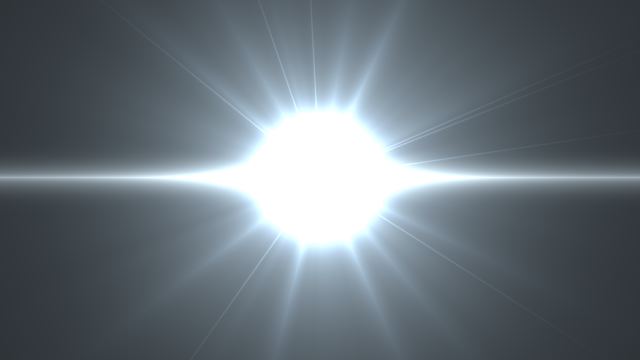
This background is drawn by a Shadertoy shader. Its source:

```glsl
// A white starburst with a cool halo and a long horizontal lens streak on slate grey.
// Exponential falloffs build the glow; soft beams and hairline rays are summed by
// angle in loops, over a faint periodic angular noise.

const float PI = 3.14159265;

// Beam direction in degrees, then strength.
const vec2 BEAMS[11] = vec2[](
    vec2(65.0, 0.80), vec2(80.0, 0.40), vec2(105.0, 0.25), vec2(120.0, 0.45),
    vec2(138.0, 0.50), vec2(217.0, 0.50), vec2(256.0, 0.75), vec2(294.0, 0.65),
    vec2(310.0, 0.45), vec2(334.0, 0.45), vec2(27.0, 0.20));

// Hairline directions in degrees.
const float HAIRS[8] = float[](8.4, 21.7, 23.5, 93.0, 109.0, 141.0, 234.7, 327.5);

float hash(float n) {
    n = fract(n * 0.1031);
    n *= n + 33.33;
    return fract(n * (n + n));
}

// Smooth noise around the circle, repeating after the given number of cells.
float angularNoise(float angle, float cells) {
    float t = (angle / (2.0 * PI) + 0.5) * cells;
    float cell = floor(t);
    return mix(hash(mod(cell, cells) + cells),
               hash(mod(cell + 1.0, cells) + cells),
               smoothstep(0.0, 1.0, t - cell));
}

// Wide beams with a narrow bright spine.
float softBeams(float angle, float r) {
    float sum = 0.0;
    for (int i = 0; i < BEAMS.length(); i++) {
        float turn = angle - radians(BEAMS[i].x);
        float offset = abs(atan(sin(turn), cos(turn)));
        float profile = 0.65 * exp(-pow(offset / 0.075, 2.0)) + 0.35 * exp(-offset / 0.025);
        sum += BEAMS[i].y * profile;
    }
    return sum * 0.65 * exp(-4.2 * r);
}

// Thin straight rays that start in the core and fade outward.
float hairRays(vec2 p, float r) {
    float sum = 0.0;
    for (int i = 0; i < HAIRS.length(); i++) {
        float a = radians(HAIRS[i]);
        vec2 dir = vec2(cos(a), sin(a));
        float across = abs(p.x * dir.y - p.y * dir.x);
        sum += step(0.0, dot(p, dir)) * exp(-pow(across / 0.0022, 2.0));
    }
    return sum * 0.3 * exp(-3.5 * r);
}

// Horizontal streak: a tapering bright line inside a softer band.
float streak(vec2 p) {
    float x = abs(p.x), y = abs(p.y);
    float line = (0.25 + 1.2 * exp(-4.5 * x)) * exp(-y / (0.010 + 0.03 * exp(-5.0 * x)));
    float band = (0.17 + 0.25 * exp(-4.0 * x)) * exp(-pow(y / 0.045, 2.0));
    return line + band;
}

void mainImage(out vec4 fragColor, in vec2 fragCoord) {
    vec2 p = (fragCoord - 0.5 * iResolution.xy) / iResolution.y - vec2(0.0, 0.007);
    float r = length(p);
    float angle = atan(p.y, p.x);

    // Slate backdrop and broad radial glow
    float flicker = 0.6 * angularNoise(angle, 36.0) + 0.4 * angularNoise(angle, 90.0);
    float glow = 0.165 + 1.2 * exp(-3.4 * r) * (0.92 + 0.12 * flicker);
    vec3 color = vec3(0.89, 1.0, 1.08) * glow;

    // Rays and streak
    color += vec3(0.76, 0.95, 1.15) * (softBeams(angle, r) + hairRays(p, r));
    color += vec3(0.93, 1.0, 1.03) * streak(p);

    // Burnt-out core with a blue rim
    color += vec3(0.75, 0.92, 1.15) * 0.35 * exp((0.18 - r) / 0.03);

    fragColor = vec4(clamp(color, 0.0, 1.0), 1.0);
}
```
